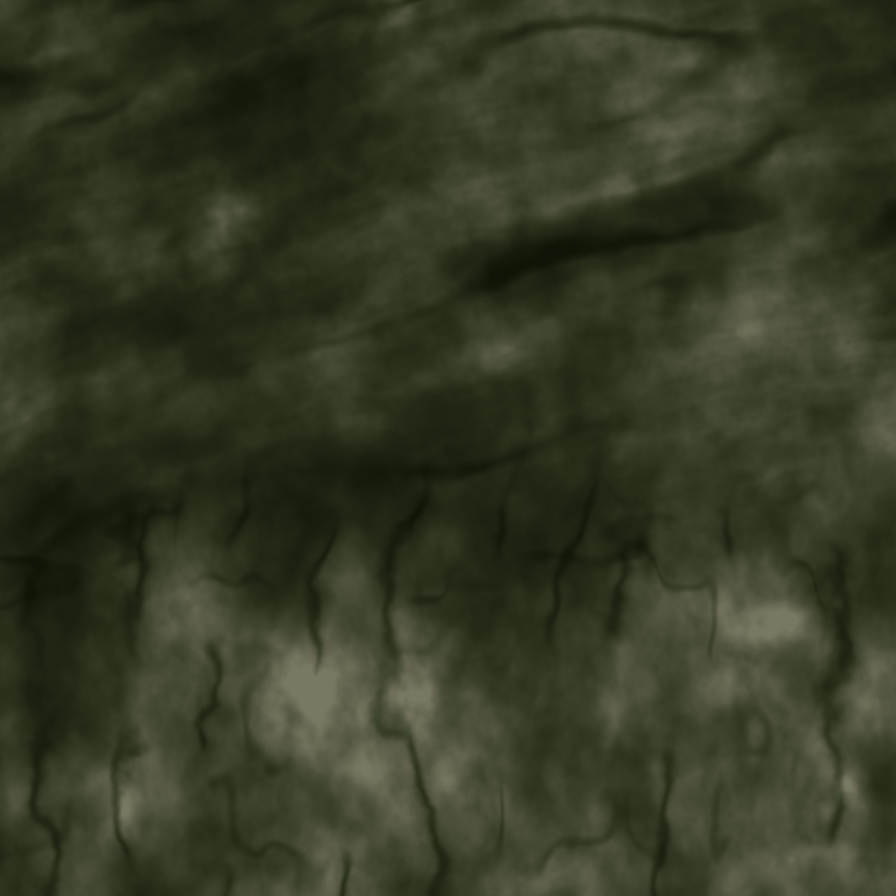
This texture is drawn by a three.js fragment shader. Its source:

```glsl
// Dark mossy rock face: slanted streaks above, cracked upright lumps below, pale worn spots.
varying vec2 vUv;

const float MID_GREEN = 0.207;      // median green level
const float CONTRAST = 0.39;        // spread of the log brightness
const float STREAK_ANGLE = 0.40;    // radians above horizontal
const vec2 STREAK_SCALE = vec2(3.6, 11.0);
const vec2 LUMP_SCALE = vec2(13.0, 9.0);
const float COLUMNS = 11.0;         // upright lumps across the canvas
const float CRACK_WIDTH = 0.075;    // in column widths
const float SPOT_GRID = 4.0;        // cells that may hold a pale spot
const float SPOT_CHANCE = 0.6;
const float SPOT_GAIN = 2.1;
const float BROAD_GAIN = 0.85;
const float GRAIN_GAIN = 0.27;
const float LEDGE_HEIGHT = 0.45;    // where streaks give way to lumps

float hash(vec2 p) {
  vec3 q = fract(p.xyx * 0.1031);
  q += dot(q, q.yzx + 33.33);
  return fract((q.x + q.y) * q.z);
}

// Value noise from -1 to 1
float noise(vec2 p) {
  vec2 i = floor(p), f = fract(p);
  vec2 w = f * f * f * (f * (f * 6.0 - 15.0) + 10.0);
  float low = mix(hash(i), hash(i + vec2(1.0, 0.0)), w.x);
  float high = mix(hash(i + vec2(0.0, 1.0)), hash(i + vec2(1.0, 1.0)), w.x);
  return mix(low, high, w.y) * 2.0 - 1.0;
}

float fbm(vec2 p) {
  float sum = 0.0, gain = 1.0;
  for (int i = 0; i < 4; i++) {
    sum += gain * noise(p);
    p = mat2(0.8, 0.6, -0.6, 0.8) * p * 2.03 + 17.3;
    gain *= 0.52;
  }
  return sum;
}

// Thin dark flecks along the zero lines of a noise, broken by a second one
float flecks(vec2 p, float width) {
  float line = 1.0 - smoothstep(0.0, width, abs(noise(p) + 0.3 * noise(p * 2.3 + 9.0)));
  return line * smoothstep(0.0, 0.5, noise(p * 0.8 + 61.0));
}

// Slanted fibres with dark creases
float streaks(vec2 p) {
  float c = cos(STREAK_ANGLE), s = sin(STREAK_ANGLE);
  vec2 q = vec2(c * p.x + s * p.y, c * p.y - s * p.x);
  q.y += 0.08 * q.x * q.x + 0.012 * fbm(p * 6.0 + 5.0);
  float fibres = 0.7 * fbm(q * STREAK_SCALE + 40.0);
  fibres += 0.25 * fbm(q * STREAK_SCALE * vec2(2.0, 3.0) + 80.0);
  float mottle = 0.4 * fbm(p * 11.0 + 27.0);
  float creases = flecks(q * vec2(3.2, 12.0) + 23.0, 0.25);
  return fibres + mottle - 1.3 * creases;
}

// Rounded upright lumps parted by broken cracks
float lumps(vec2 p) {
  float x = p.x * COLUMNS + 0.5 * fbm(p * vec2(5.0, 4.0) + 11.0);
  x += 0.07 * fbm(p * 20.0);
  float column = floor(x), f = fract(x);
  float bulge = 4.0 * f * (1.0 - f);
  float body = bulge * noise(vec2(column * 7.3, p.y * 8.0 + column));
  float side = min(f, 1.0 - f);
  float seam = floor(x + 0.5);
  float present = smoothstep(-0.3, 0.4, noise(vec2(seam * 5.7, p.y * 9.0)));
  float crack = exp(-side * side / (CRACK_WIDTH * CRACK_WIDTH));
  float shade = exp(-side * 6.0);
  float mottle = fbm(p * LUMP_SCALE + 31.0);
  float nicks = flecks(p * vec2(17.0, 10.0) + 13.0, 0.22);
  return 0.7 * body + 0.65 * mottle - present * (crack + 0.5 * shade) - 0.6 * nicks + 0.2;
}

// Soft ragged spots scattered on a jittered grid
float paleSpots(vec2 p) {
  vec2 q = p * SPOT_GRID + 0.13 * vec2(fbm(p * 10.0), fbm(p * 10.0 + 50.0));
  vec2 home = floor(q);
  float sum = 0.0;
  for (int j = -1; j <= 1; j++) {
    for (int i = -1; i <= 1; i++) {
      vec2 cell = home + vec2(float(i), float(j));
      vec2 jitter = vec2(hash(cell + 3.1), hash(cell + 8.7));
      float radius = mix(0.14, 0.3, hash(cell + 14.2));
      vec2 d = (q - cell - jitter) / radius;
      float strength = step(hash(cell + 21.4), SPOT_CHANCE);
      strength *= mix(0.45, 1.0, hash(cell + 27.9));
      sum += strength * exp(-dot(d, d));
    }
  }
  return min(sum, 1.2) * (0.85 + 0.3 * fbm(p * 16.0));
}

// Olive ramp, turning greyer and warmer as it lightens
vec3 mossColour(float green) {
  float red = green - 0.02 + 0.022 * smoothstep(0.27, 0.43, green);
  float blue = green - 0.058 - 0.022 * smoothstep(0.10, 0.20, green);
  return vec3(red, green, blue);
}

void main() {
  vec2 p = vUv;
  float ledge = LEDGE_HEIGHT + 0.06 * fbm(p * 5.0 + 70.0);
  float upper = smoothstep(-0.06, 0.08, p.y - ledge);
  float tone = mix(lumps(p), streaks(p), upper);

  // Broad light, fine grain and the dark clotted hollow under the ledge
  tone += BROAD_GAIN * fbm(p * 3.6 + 7.0) + GRAIN_GAIN * fbm(p * vec2(36.0, 30.0) + 3.0);
  float hollow = (p.y - LEDGE_HEIGHT + 0.05) / 0.12;
  float clots = flecks(p * vec2(11.0, 17.0) + 47.0, 0.3);
  tone -= exp(-hollow * hollow) * (0.8 - 0.6 * p.x + 0.9 * clots);
  tone += 0.7 * (1.0 - upper) * (p.x - 0.3);
  tone += SPOT_GAIN * paleSpots(p);

  float green = MID_GREEN * exp(CONTRAST * clamp(tone, -2.3, 2.1));
  gl_FragColor = vec4(mossColour(green), 1.0);
}
```
